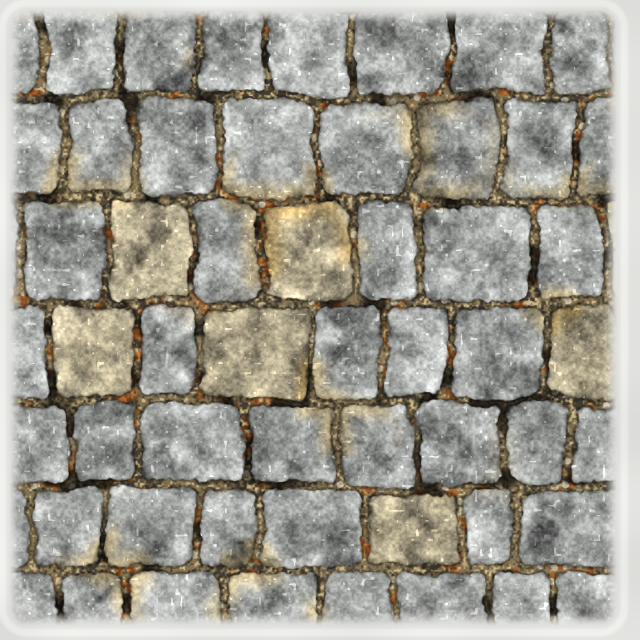
This texture is drawn by a WebGL 1 fragment shader. Its source:

```glsl
precision highp float;
// Weathered grey granite setts in seven uneven courses with sandy, rust-flecked joints,
// inside a soft pale frame. Courses and joints come from jittered grid lines; each sett
// is a rounded box with a noisy outline, mottled by layered value noise.

#define ROWS 6.86         // course heights per canvas
#define PITCH 0.92        // mean sett width, in course heights
#define WIDTH_JITTER 0.42 // irregularity of sett widths
#define SLANT 0.16        // lean of the upright joints
#define GAP 0.046         // half width of a joint
#define CORNER 0.10       // corner radius of a sett
#define SOFT 0.014        // edge smoothing
#define MOTTLE 0.62       // strength of broad tone variation
#define GRAIN 0.30        // strength of fine speckle
#define WARM_SHARE 0.08   // share of yellowish setts

uniform vec2 u_resolution;

const vec3 GRANITE = vec3(0.985, 1.0, 0.985);
const vec3 WARM = vec3(1.10, 1.04, 0.87);
const vec3 SOIL = vec3(0.24, 0.22, 0.18);
const vec3 SAND = vec3(0.49, 0.43, 0.31);
const vec3 PALE_SAND = vec3(0.74, 0.67, 0.50);
const vec3 RUST = vec3(0.60, 0.31, 0.11);
const vec3 FRAME = vec3(0.88, 0.88, 0.87);

float hash(vec2 p) {
  vec3 a = fract(vec3(p.xyx) * 0.1031);
  a += dot(a, a.yzx + 33.33);
  return fract((a.x + a.y) * a.z);
}

float noise(vec2 p) {
  vec2 i = floor(p), f = fract(p);
  f = f * f * (3.0 - 2.0 * f);
  return mix(mix(hash(i), hash(i + vec2(1, 0)), f.x),
             mix(hash(i + vec2(0, 1)), hash(i + vec2(1, 1)), f.x), f.y);
}

float fbm(vec2 p) {
  float sum = 0.0, amp = 0.533;
  for (int i = 0; i < 4; i++) {
    sum += amp * noise(p);
    p = p * 2.03 + 17.7;
    amp *= 0.5;
  }
  return sum;
}

float roundBox(vec2 p, vec2 halfSize, float r) {
  vec2 e = abs(p) - halfSize + r;
  return length(max(e, 0.0)) + min(max(e.x, e.y), 0.0) - r;
}

// Top of course k; the middle courses are the tallest.
float rowEdge(float k) {
  return k + 0.16 + 0.134 * sin(0.95 * k - 2.09);
}

// Left joint of sett i in a course, leaning with height y above the course centre.
float columnEdge(float i, float row, float y) {
  vec2 id = vec2(i, row) + 40.0;
  float offset = fract(row * 0.38 + 0.3);
  float lean = SLANT * (hash(id + 71.0) - 0.5) * y;
  return (i + offset + WIDTH_JITTER * (hash(id) - 0.5)) * PITCH + lean;
}

vec3 settColor(vec2 q, vec2 id, float d) {
  float tone = 0.645 + 0.12 * (hash(id + 5.0) - 0.5);
  tone += MOTTLE * (fbm(q * 4.5 + id * 7.3) - 0.5);
  tone += GRAIN * (0.6 * noise(q * 27.0) + 0.4 * noise(q * 51.0 + 8.0) - 0.5);
  tone -= 0.20 * smoothstep(0.58, 0.76, fbm(q * 2.4 + 31.0));  // dark stains
  tone += 0.05 * smoothstep(-0.20, -0.06, d);                  // worn rim
  tone -= 0.16 * smoothstep(-0.04, 0.01, d);                   // rounded edge
  tone += 0.22 * smoothstep(0.86, 0.95, noise(q * 19.0 + 60.0)); // bright crystals
  float warm = step(1.0 - WARM_SHARE, hash(id + 23.0));
  float rusty = smoothstep(0.64, 0.82, noise(q * 1.5 + 12.0)) * smoothstep(-0.25, 0.0, d);
  vec3 color = tone * mix(GRANITE, WARM, warm);
  return mix(color, color * vec3(1.04, 0.92, 0.68), rusty * 0.8);
}

vec3 jointColor(vec2 q, float d) {
  float grit = 0.55 * noise(q * 24.0 + 3.0) + 0.45 * noise(q * 43.0);
  float fill = noise(q * 2.6 + 55.0);
  vec3 color = mix(SOIL, SAND, smoothstep(0.20, 0.58, grit + 0.35 * (fill - 0.45)));
  color = mix(color, PALE_SAND, smoothstep(0.56, 0.80, grit));
  float rust = smoothstep(0.50, 0.75, noise(q * 3.1 + 90.0)) * smoothstep(0.45, 0.7, noise(q * 15.0));
  color = mix(color, RUST * (0.6 + 0.8 * grit), 0.75 * rust);
  // Scattered pebbles, one candidate per small cell.
  vec2 cell = floor(q * 7.0), f = fract(q * 7.0) - 0.5;
  vec2 shift = 0.4 * (vec2(hash(cell + 2.0), hash(cell + 9.0)) - 0.5);
  float pebble = smoothstep(0.32, 0.2, length(f - shift)) * step(0.86, hash(cell));
  color = mix(color, vec3(0.76, 0.72, 0.62) * (0.6 + 0.6 * grit), pebble);
  // Empty hollows and contact shade beside the setts.
  color *= 1.0 - 0.65 * smoothstep(0.64, 0.85, noise(q * 3.7 + 140.0));
  return color * mix(0.62, 1.08, smoothstep(0.0, 0.05, d));
}

void main() {
  vec2 p = gl_FragCoord.xy / u_resolution;
  vec2 q = vec2(p.x, 1.0 - p.y) * ROWS;

  // Bend the grid so that no joint is straight.
  vec2 w = q + 0.10 * (vec2(noise(q * 1.9), noise(q * 1.7 + 20.0)) - 0.5);
  w += 0.04 * (vec2(noise(q * 6.0 + 4.0), noise(q * 6.0 + 33.0)) - 0.5);

  // Locate the course, then the sett within it.
  float row = -1.0;
  for (int k = 0; k < 8; k++) row += step(rowEdge(float(k)), w.y);
  float top = rowEdge(row), bottom = rowEdge(row + 1.0);
  float y = w.y - 0.5 * (top + bottom);
  float col = floor(w.x / PITCH - fract(row * 0.38 + 0.3));
  if (w.x < columnEdge(col, row, y)) col -= 1.0;
  else if (w.x >= columnEdge(col + 1.0, row, y)) col += 1.0;
  vec2 id = vec2(col, row) + 40.0;
  vec2 lo = vec2(columnEdge(col, row, y), top);
  vec2 hi = vec2(columnEdge(col + 1.0, row, y), bottom);

  // Sett outline: rounded box with chipped edges.
  float gap = GAP + 0.025 * (hash(id + 11.0) - 0.5);
  float d = roundBox(w - 0.5 * (lo + hi), 0.5 * (hi - lo) - gap, CORNER);
  d += 0.035 * (noise(q * 9.0 + 7.0) - 0.5) + 0.03 * (noise(q * 22.0) - 0.5);
  vec3 color = mix(jointColor(q, d), settColor(q, id, d), smoothstep(SOFT, -SOFT, d));

  // Pale frame fading over the paving, with a faint brighter band.
  float border = roundBox(p - vec2(0.4895, 0.5035), vec2(0.4675, 0.4735), 0.02);
  vec3 frame = FRAME + 0.04 * (noise(p * 9.0) - 0.5);
  frame += 0.05 * smoothstep(0.009, 0.016, border) * smoothstep(0.028, 0.021, border);
  color = mix(color, frame, smoothstep(-0.016, 0.010, border));
  gl_FragColor = vec4(clamp(color, 0.0, 1.0), 1.0);
}
```
